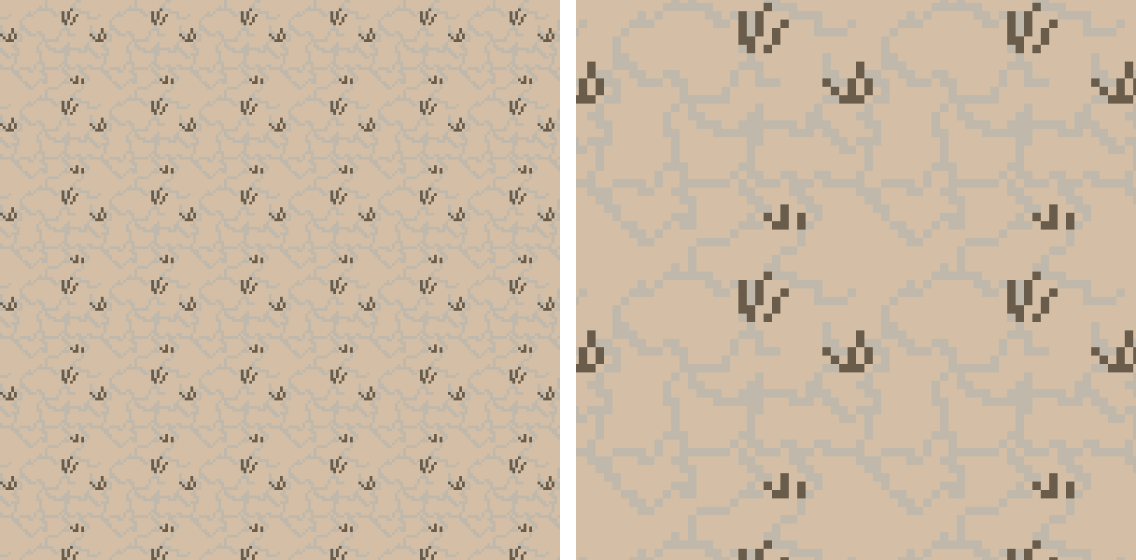
Left, the full canvas; right, a detail of the centre.
Give the GLSL for this texture, as a WebGL 1 fragment shader.

```glsl
precision highp float;
// Tiling pixel-art desert ground: cracked sand with three dry grass tufts per tile.

uniform vec2 u_resolution;

const float TEXELS = 200.0;          // texels across the canvas
const float TILE = 32.0;             // texels per repeat
const vec2 PLATES = vec2(4.0, 5.0);  // cracked plates per repeat
const float CRACK_SHARE = 0.8;       // share of plate borders that are open
const float TAU = 6.2831853;

const vec3 SAND = vec3(0.83, 0.75, 0.65);
const vec3 CRACK = vec3(0.75, 0.72, 0.67);
const vec3 STEM = vec3(0.41, 0.36, 0.29);

float hash(vec2 p) {
  return fract(sin(dot(p, vec2(127.1, 311.7))) * 43758.5453);
}

// Bends straight borders with waves that fit the tile a whole number of times.
vec2 warp(vec2 p) {
  vec2 a = p.yx * TAU / TILE;
  return p + 0.9 * sin(a * 4.0 + vec2(0.7, 2.1)) + 0.6 * sin(a * 7.0 + vec2(3.9, 1.3));
}

// Number of the nearest plate centre, wrapping at the tile edge.
float plateId(vec2 texel) {
  vec2 size = TILE / PLATES;
  vec2 p = warp(texel + 0.5) / size;
  vec2 base = floor(p);
  float nearest = 1e5;
  float id = 0.0;
  for (int j = -1; j <= 1; j++) {
    for (int i = -1; i <= 1; i++) {
      vec2 cell = base + vec2(float(i), float(j));
      vec2 key = mod(cell, PLATES);
      vec2 jitter = vec2(hash(key + 3.7), hash(key + 19.3));
      vec2 away = (cell + 0.1 + 0.8 * jitter - p) * size;
      float d = dot(away, away);
      if (d < nearest) {
        nearest = d;
        id = floor(key.x + key.y * PLATES.x + 0.5);
      }
    }
  }
  return id;
}

// 1 where two plates meet along an open border.
float border(float a, float b) {
  float open = step(hash(vec2(a + b, abs(a - b)) + 0.5), CRACK_SHARE);
  return step(0.5, abs(a - b)) * open;
}

float crack(vec2 texel) {
  float here = plateId(texel);
  float right = plateId(mod(texel + vec2(1.0, 0.0), TILE));
  float below = plateId(mod(texel + vec2(0.0, 1.0), TILE));
  return max(border(here, right), border(here, below));
}

// One stem, a texel wide, rising from its foot with a sideways lean per row.
float blade(vec2 texel, vec2 foot, float lean, float tall) {
  float h = foot.y - texel.y;
  float inside = step(-0.5, h) * step(h, tall - 0.5);
  float column = floor(foot.x + lean * h + 0.5);
  return inside * step(abs(column - texel.x), 0.5);
}

float tuft(vec2 texel, float row, vec3 columns, vec3 leans, vec3 heights) {
  float left = blade(texel, vec2(columns.x, row), leans.x, heights.x);
  float middle = blade(texel, vec2(columns.y, row), leans.y, heights.y);
  float right = blade(texel, vec2(columns.z, row), leans.z, heights.z);
  return max(left, max(middle, right));
}

// Colour of one texel, with rows counted downward from the top.
vec3 ground(vec2 texel) {
  vec2 t = mod(texel, TILE);
  float grass = tuft(t, 8.0, vec3(22.6, 23.0, 25.0), vec3(-0.2, 0.3, 0.6), vec3(5.0, 6.0, 4.0));
  grass = max(grass, tuft(t, 14.0, vec3(2.0, 2.6, 4.0), vec3(-1.0, 0.33, 0.6), vec3(3.0, 5.0, 3.0)));
  grass = max(grass, tuft(t, 29.0, vec3(26.0, 27.0, 29.0), vec3(-1.0, 0.0, 0.0), vec3(2.0, 3.0, 2.0)));
  return mix(mix(SAND, CRACK, crack(t)), STEM, grass);
}

void main() {
  vec2 uv = gl_FragCoord.xy / u_resolution;
  vec2 p = vec2(uv.x, 1.0 - uv.y) * TEXELS;

  // Blend the texels under the pixel by the area each one covers.
  vec2 width = TEXELS / u_resolution;
  vec2 lo = floor(p - 0.5 * width);
  vec2 hi = floor(p + 0.5 * width);
  vec2 cover = clamp((p + 0.5 * width - hi) / width, 0.0, 1.0);
  vec3 top = mix(ground(lo), ground(vec2(hi.x, lo.y)), cover.x);
  vec3 bottom = mix(ground(vec2(lo.x, hi.y)), ground(hi), cover.x);
  gl_FragColor = vec4(mix(top, bottom, cover.y), 1.0);
}
```
